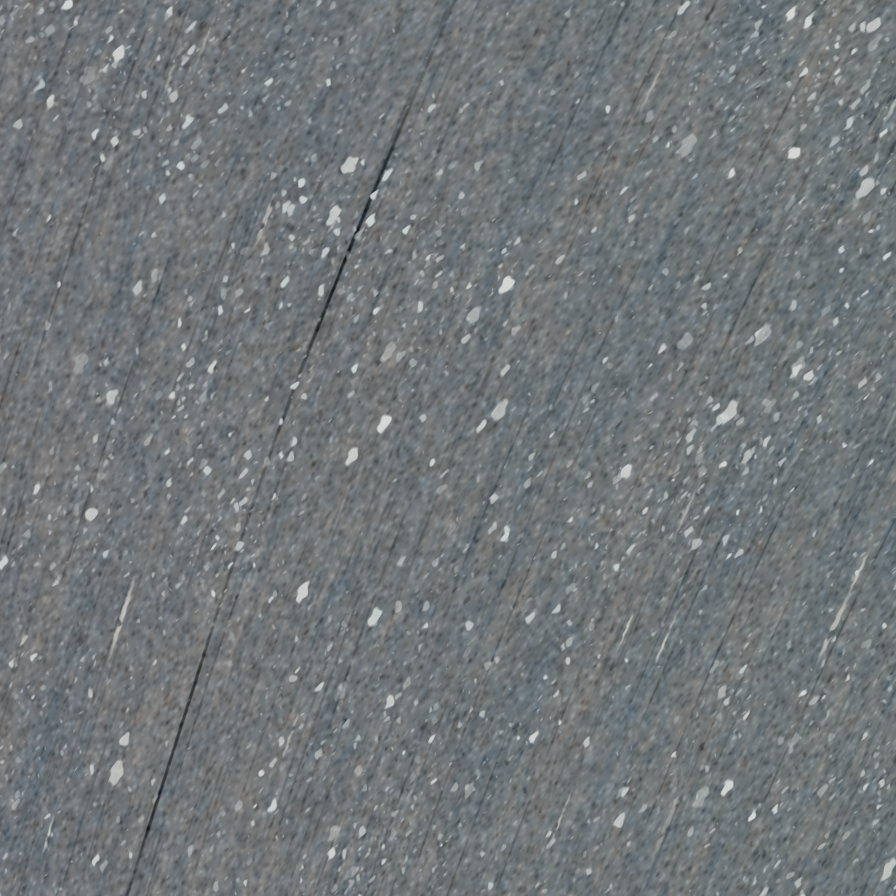
Write a WebGL 2 fragment shader that draws this texture.

```glsl
#version 300 es
precision highp float;
// Weathered blue-grey slab: fine cellular grain with faint slanted streaks,
// cut by thin dark grooves and one long crack, and strewn with rounded pale
// chips and cream scratches that gather in lanes and clusters along the slant.
uniform vec2 u_resolution;
out vec4 fragColor;

vec3 hash3(vec2 p) {
    vec3 q = fract(p.xyx * vec3(0.1031, 0.1030, 0.0973));
    q += dot(q, q.yxz + 33.33);
    return fract((q.xxy + q.yzz) * q.zyx);
}

// Soft cellular noise: random tones spread around jittered points, centred on 0.
float grain(vec2 p) {
    vec2 id = floor(p);
    float sum = 0.0;
    for (int j = -1; j <= 1; j++)
    for (int i = -1; i <= 1; i++) {
        vec2 cell = id + vec2(i, j);
        vec3 r = hash3(cell);
        vec2 d = p - cell - r.xy;
        sum += (r.z - 0.5) * exp(-4.0 * dot(d, d));
    }
    return sum;
}

// Broad patches from layered sines, 0 to 1.
float patches(vec2 p) {
    float s = sin(p.x * 11.0 + 2.0 * sin(p.y * 6.0 + 1.0));
    s += sin(p.y * 15.0 - p.x * 8.0 + 1.5 * sin(p.x * 17.0));
    return 0.5 + 0.25 * s;
}

// Scattered chips, one per cell at most, gathered by lane and by patch.
float chips(vec2 p, vec2 freq, float density, vec2 radii, float stretch, float seed) {
    vec2 id = floor(p * freq);
    float cover = 0.0;
    for (int j = -1; j <= 1; j++)
    for (int i = -1; i <= 1; i++) {
        vec2 cell = id + vec2(i, j);
        vec3 place = hash3(cell + seed);
        vec3 look = hash3(cell.yx + seed + 71.0);
        float lane = hash3(vec2(cell.x, floor(cell.y / 7.0)) + seed + 13.0).x;
        vec2 centre = (cell + 0.1 + 0.8 * place.xy) / freq;
        float cluster = patches(centre);
        float chance = density * 3.0 * lane * lane * (0.3 + 2.1 * cluster * cluster);
        float radius = mix(radii.x, radii.y, look.x * look.x);
        vec2 d = (p - centre) / vec2(1.0, stretch * (0.75 + 0.5 * look.z));
        float shape = 1.0 - smoothstep(-0.0013, 0.0013, length(d) - radius);
        cover = max(cover, shape * mix(0.3, 1.0, look.y) * step(place.z, chance));
    }
    return cover;
}

// Thin dark grooves, one per lane, running long with gentle fades.
float grooves(vec2 p, float lanes, float seed) {
    float lane = floor(p.x * lanes);
    vec3 r = hash3(vec2(lane, seed));
    float centre = (lane + 0.3 + 0.4 * r.x) / lanes + 0.0012 * sin(p.y * 11.0 + r.y * 40.0);
    float line = 1.0 - smoothstep(0.0003, 0.0024, abs(p.x - centre));
    float fade = sin(p.y * (5.0 + 8.0 * r.z) + r.y * 30.0) + 0.5 * sin(p.y * 43.0 + r.x * 50.0);
    return line * smoothstep(-0.3, 0.9, fade) * (0.3 + 0.7 * r.y);
}

void main() {
    vec2 uv = gl_FragCoord.xy / u_resolution;

    // Shear onto the slant, which leans further towards the right.
    vec2 p = vec2(uv.x - (0.3 + 0.2 * uv.x) * (uv.y - 0.5), uv.y);
    vec2 rough = p + 0.0011 * sin(p.yx * vec2(410.0, 530.0) + 2.0 * sin(p * 170.0));

    // Grey ground with faint streaks and two sizes of grain.
    float streak = grain(p * vec2(130.0, 9.0));
    float broad = grain(p * vec2(20.0, 4.0) + 40.0);
    float fine = grain(p * vec2(235.0, 175.0));
    float coarse = grain(p * vec2(120.0, 85.0) + 90.0);
    float tone = 0.055 * streak + 0.025 * broad + 0.17 * fine + 0.075 * coarse;
    vec3 colour = vec3(0.441, 0.460, 0.470) + tone;

    // Slight warm to cool drift, greener on the right.
    float warmth = 0.025 * broad + 0.02 * streak + 0.035 * grain(p * vec2(90.0, 60.0) + 300.0);
    colour += vec3(1.0, 0.0, -0.8) * warmth;
    colour += vec3(-0.012, 0.004, 0.0) * (uv.x - 0.4);

    // Dark pits, grooves and the long crack.
    float pits = chips(rough, vec2(85.0, 65.0), 0.26, vec2(0.001, 0.0028), 1.5, 210.0);
    colour -= 0.11 * pits;
    colour -= 0.09 * grooves(p, 38.0, 5.0) + 0.05 * grooves(p, 71.0, 23.0);
    float crackLine = abs(p.x - 0.306 - 0.002 * sin(p.y * 9.0));
    float crackDepth = 0.4 + 0.6 * smoothstep(-0.2, 0.7, sin(p.y * 11.5 - 0.5));
    colour -= 0.26 * crackDepth * (1.0 - smoothstep(0.0005, 0.0032, crackLine));

    // Pale chips from specks to flakes, and long cream scratches.
    float specks = chips(rough, vec2(100.0, 80.0), 0.24, vec2(0.0008, 0.0026), 1.4, 20.0);
    float small = chips(rough, vec2(62.0, 48.0), 0.20, vec2(0.0018, 0.0042), 1.5, 450.0);
    float large = chips(rough, vec2(42.0, 30.0), 0.075, vec2(0.003, 0.0075), 1.6, 120.0);
    float scratch = chips(p + 0.4 * (rough - p), vec2(17.0, 9.0), 0.14, vec2(0.0014, 0.0032), 13.0, 330.0);
    scratch *= smoothstep(-0.4, -0.05, coarse + 0.5 * fine);
    colour = mix(colour, vec3(0.75, 0.77, 0.77), 0.75 * specks);
    colour = mix(colour, vec3(0.80, 0.82, 0.82), small);
    colour = mix(colour, vec3(0.84, 0.85, 0.84), large);
    colour = mix(colour, vec3(0.82, 0.81, 0.77), scratch);

    fragColor = vec4(clamp(colour, 0.0, 1.0), 1.0);
}
```
